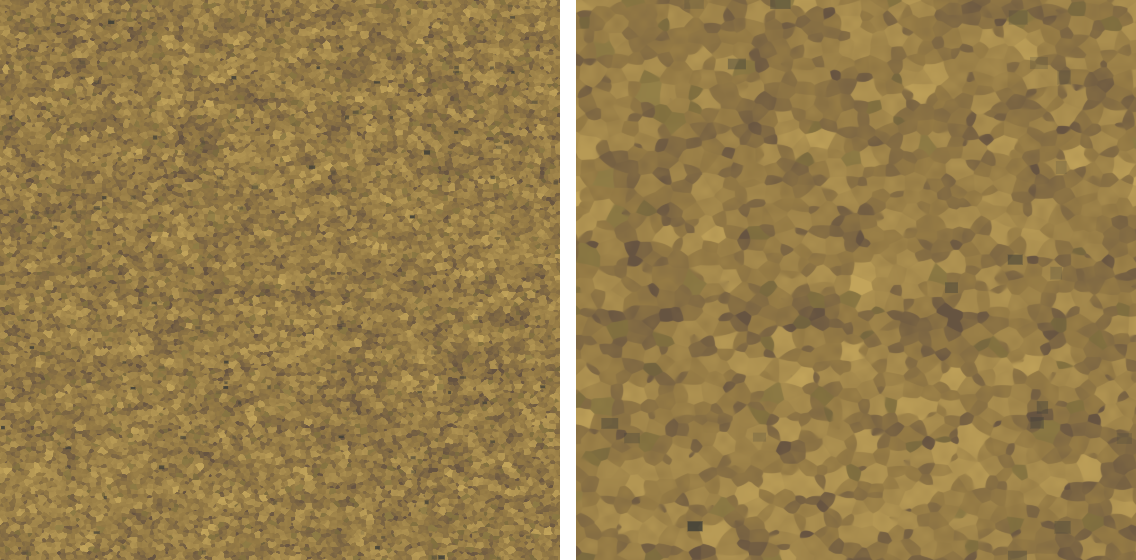
Left, the full canvas; right, a detail of the centre.
Give the GLSL for this texture, as a WebGL 1 fragment shader.

```glsl
precision highp float;
// Coarse ochre sand: a weighted Voronoi mosaic in which light grains swell over
// dark ones. Layered noise gathers the tones into small clumps and level
// streaks, and dark boxy pits are scattered along the darker streaks.

uniform vec2 u_resolution;

// Colours for tones of -2, 0 and +2 standard deviations
const vec3 SHADOW = vec3(0.443, 0.362, 0.258);
const vec3 OCHRE  = vec3(0.580, 0.476, 0.267);
const vec3 STRAW  = vec3(0.710, 0.596, 0.330);
const vec3 OLIVE  = vec3(0.470, 0.420, 0.235);
const vec3 PIT    = vec3(0.250, 0.250, 0.220);

// Feature counts across the canvas
const vec2 GRAIN_GRID  = vec2(110.0, 128.0);
const vec2 CLUMP_GRID  = vec2(56.0, 84.0);
const vec2 STREAK_GRID = vec2(13.0, 80.0);
const vec2 BROAD_GRID  = vec2(4.0, 7.0);
const vec2 PIT_GRID    = vec2(78.0, 112.0);
const float FINE_GRID  = 190.0;

// Tone weights
const float GRAIN_TONE  = 2.1;
const float CLUMP_TONE  = 2.5;
const float STREAK_TONE = 1.0;
const float BROAD_TONE  = 0.35;
const float FINE_TONE   = 0.6;
const float TONE_SHIFT  = -0.16;
const float GLINT_TONE  = 1.2;
const float GLINT_SHARE = 0.015;

const float JITTER     = 0.9;   // grain displacement, in cells
const float SWELL      = 0.16;  // growth of light grains per unit of tone
const float EDGE_SHARP = 30.0;  // crispness of grain outlines
const float OLIVE_SHARE = 0.05;
const float PIT_SHARE  = 0.04;

vec3 hash3(vec2 p) {
  vec3 q = fract(p.xyx * vec3(0.1031, 0.1030, 0.0973));
  q += dot(q, q.yxz + 33.33);
  return fract((q.xxy + q.yzz) * q.zyx);
}

float valueNoise(vec2 p) {
  vec2 cell = floor(p);
  vec2 f = fract(p);
  f = f * f * (3.0 - 2.0 * f);
  float low  = mix(hash3(cell).x, hash3(cell + vec2(1.0, 0.0)).x, f.x);
  float high = mix(hash3(cell + vec2(0.0, 1.0)).x, hash3(cell + 1.0).x, f.x);
  return mix(low, high, f.y);
}

float streakNoise(vec2 uv) {
  return valueNoise(uv * STREAK_GRID + 211.0) - 0.5;
}

// Slow change of tone beneath the single grains
float groundTone(vec2 uv) {
  float clump = valueNoise(uv * CLUMP_GRID + 57.0) - 0.5;
  float broad = valueNoise(uv * BROAD_GRID + 401.0) - 0.5;
  return CLUMP_TONE * clump + STREAK_TONE * streakNoise(uv) + BROAD_TONE * broad;
}

vec3 toneColour(float tone) {
  vec3 dark = mix(OCHRE, SHADOW, clamp(-0.5 * tone, 0.0, 1.3));
  vec3 light = mix(OCHRE, STRAW, clamp(0.5 * tone, 0.0, 1.4));
  return tone < 0.0 ? dark : light;
}

// Blend of the nearest grains, each cell of one nearly flat colour
vec3 grainColour(vec2 uv) {
  vec2 p = uv * GRAIN_GRID;
  vec2 home = floor(p);
  float fine = FINE_TONE * (valueNoise(uv * FINE_GRID + 83.0) - 0.5);
  vec3 sum = vec3(0.0);
  float total = 0.0;
  for (int j = -1; j <= 1; j++) {
    for (int i = -1; i <= 1; i++) {
      vec2 cell = home + vec2(float(i), float(j));
      vec3 place = hash3(cell + 17.0);
      vec3 kind = hash3(cell + 139.0);
      vec2 centre = cell + 0.5 + JITTER * (place.xy - 0.5);
      float tone = groundTone(centre / GRAIN_GRID) + TONE_SHIFT;
      tone += GRAIN_TONE * (kind.x + kind.y - 1.0);
      float reach = distance(p, centre) - SWELL * clamp(tone, -2.0, 2.0);
      tone += GLINT_TONE * step(1.0 - GLINT_SHARE, place.z);
      float weight = exp(-EDGE_SHARP * reach);
      float olive = 0.6 * step(1.0 - OLIVE_SHARE, kind.z);
      sum += weight * mix(toneColour(tone + fine), OLIVE, olive);
      total += weight;
    }
  }
  return sum / total;
}

// Coverage of the dark pits: one possible small box per grid cell
float pitCover(vec2 uv, float pixel) {
  vec2 p = uv * PIT_GRID;
  vec2 cell = floor(p);
  vec3 kind = hash3(cell + 307.0);
  vec3 form = hash3(cell + 523.0);
  float chance = PIT_SHARE * smoothstep(0.2, -0.35, streakNoise((cell + 0.5) / PIT_GRID));
  vec2 halfSize = mix(vec2(0.25, 0.3), vec2(0.5, 0.5), form.xy);
  vec2 offset = (kind.yz - 0.5) * (1.0 - 2.0 * halfSize);
  vec2 gap = (abs(fract(p) - 0.5 - offset) - halfSize) / PIT_GRID;
  float cover = 1.0 - smoothstep(-pixel, 0.3 * pixel, max(gap.x, gap.y));
  return cover * step(kind.x, chance) * mix(0.2, 0.95, form.z * form.z);
}

void main() {
  float side = min(u_resolution.x, u_resolution.y);
  vec2 uv = gl_FragCoord.xy / side;
  vec3 colour = mix(grainColour(uv), PIT, pitCover(uv, 1.0 / side));
  gl_FragColor = vec4(colour, 1.0);
}
```
